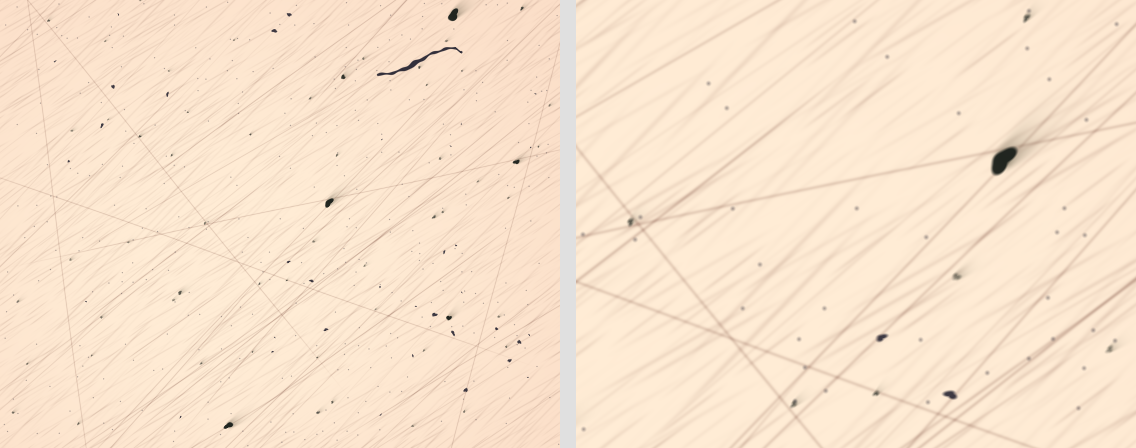
Left: the whole. Right: its middle third, enlarged.
Write a WebGL 1 fragment shader that draws this texture.

```glsl
precision highp float;
uniform vec2 u_resolution;

#define GRAIN_ANGLE 0.68
#define ANGLE_SPREAD 0.36
#define SCRATCH_WIDTH 0.0014
#define SCRATCH_STRENGTH 0.42
#define DASH_STRENGTH 0.22
#define EDGE 0.0016
#define SCRATCHES 54
#define PITS 58
#define SPECKS 36

const vec3 GLOW = vec3(1.0, 0.925, 0.835);
const vec3 RIM = vec3(0.985, 0.872, 0.785);
const vec3 SCRATCH_BROWN = vec3(0.70, 0.56, 0.49);
const vec3 PIT_DARK = vec3(0.11, 0.13, 0.11);
const vec3 TAIL_GREY = vec3(0.48, 0.44, 0.36);
const vec3 SPECK_NAVY = vec3(0.16, 0.15, 0.20);

float hash(float n) { return fract(sin(n * 12.99) * 4375.85); }
vec2 hash2(float n) { return vec2(hash(n), hash(n + 57.3)); }

// Coordinates along and across a direction
vec2 alongAcross(vec2 v, float angle) {
  vec2 dir = vec2(cos(angle), sin(angle));
  return vec2(dot(v, dir), dot(v, vec2(-dir.y, dir.x)));
}

float fill(float d) { return 1.0 - smoothstep(-EDGE, EDGE, d); }

// Thin line with fading ends
float scratch(vec2 v, float angle, float halfLength, float width) {
  vec2 q = alongAcross(v, angle);
  q.y += 0.0015 * sin(q.x * 7.0);
  float ends = 1.0 - smoothstep(0.6, 1.0, abs(q.x) / halfLength);
  return ends * exp(-q.y * q.y / (width * width));
}

// One short polishing mark per stretched cell
float dashes(vec2 p, float angle, vec2 density) {
  vec2 q = alongAcross(p, angle) * density;
  q.x += 3.0 * hash(floor(q.y));
  vec2 f = fract(q);
  vec2 rnd = hash2(dot(floor(q), vec2(12.7, 31.1)));
  float offset = (f.y - mix(0.3, 0.7, rnd.y)) * 6.0;
  float ends = 1.0 - smoothstep(0.3, 1.0, abs(f.x * 2.0 - 1.0));
  return exp(-offset * offset) * ends * rnd.x * rnd.x * rnd.x;
}

// Sparse pepper, one dot per cell
float pepper(vec2 p) {
  vec2 q = p * 42.0;
  float seed = dot(floor(q), vec2(7.3, 19.7));
  vec2 v = (fract(q) - mix(vec2(0.2), vec2(0.8), hash2(seed))) / 42.0;
  return fill(length(v) - 0.0012) * step(0.84, hash(seed + 3.1));
}

// Rough blob, lobed by layered sines
float blob(vec2 v, float radius, float seed) {
  float a = atan(v.y, v.x);
  float lobes = 0.22 * sin(2.0 * a + seed) + 0.15 * sin(3.0 * a + seed * 2.3);
  return fill(length(v) - radius * (1.0 + lobes));
}

// Winding dark fibre
float fibre(vec2 p) {
  vec2 q = alongAcross(p - vec2(0.844, 0.833), 0.325);
  float t = clamp(q.x / 0.192, 0.0, 1.0);
  float bend = -0.007 * sin(6.28 * t) + 0.0012 * sin(31.0 * t);
  bend -= 0.011 * smoothstep(0.95, 1.0, t);
  float bulge = exp(-pow((t - 0.42) * 9.0, 2.0));
  float thickness = 0.0026 + 0.003 * bulge + 0.0007 * sin(47.0 * t);
  return fill(length(vec2(q.x - t * 0.192, q.y - bend)) - thickness);
}

void main() {
  vec2 p = gl_FragCoord.xy / u_resolution.y;
  float aspect = u_resolution.x / u_resolution.y;

  // Uneven lamp light
  float falloff = length((p - vec2(0.52, 0.40)) * vec2(0.9, 1.0));
  vec3 color = mix(GLOW, RIM, smoothstep(0.12, 0.92, falloff));

  // Fine polishing marks
  float marks = dashes(p, GRAIN_ANGLE - 0.16, vec2(6.0, 95.0));
  marks += dashes(p + 3.7, GRAIN_ANGLE + 0.12, vec2(4.0, 80.0));
  marks += dashes(p + 8.1, GRAIN_ANGLE - 0.04, vec2(13.0, 110.0));
  float wear = DASH_STRENGTH * marks;

  // Long scratches along the grain
  for (int i = 0; i < SCRATCHES; i++) {
    float n = float(i) + 1.0;
    vec2 center = hash2(n * 1.7) * vec2(aspect, 1.0);
    vec2 rnd = hash2(n * 2.9 + 11.0);
    float angle = GRAIN_ANGLE + ANGLE_SPREAD * (rnd.x - 0.5);
    float strength = SCRATCH_STRENGTH * mix(0.2, 1.0, rnd.y * rnd.y);
    wear += strength * scratch(p - center, angle, mix(0.15, 0.75, hash(n + 80.0)), SCRATCH_WIDTH);
  }

  // Few scratches crossing the grain
  for (int i = 0; i < 6; i++) {
    float n = float(i);
    vec2 center = vec2(0.12 + 0.2 * n, 0.55 + 0.15 * sin(n * 2.1));
    wear += 0.3 * scratch(p - center, 1.7 + 0.55 * n, 0.75, SCRATCH_WIDTH);
  }
  color = mix(color, SCRATCH_BROWN, min(wear, 0.75));

  // Pits with comet tails, the first ones largest
  for (int i = 0; i < PITS; i++) {
    float n = float(i);
    vec2 rnd = hash2(n + 5.0);
    vec2 spot = fract(vec2(0.55, 0.9) + n * vec2(0.7549, 0.5698) + 0.12 * rnd);
    spot.x = pow(spot.x, mix(0.45, 1.0, min(n / 20.0, 1.0)));
    float big = exp(-n * 0.25);
    float radius = 0.0022 + 0.0015 * rnd.x + 0.009 * big;
    vec2 q = alongAcross(p - spot * vec2(aspect, 1.0), GRAIN_ANGLE + 0.3 * (rnd.y - 0.5));
    float reach = max(q.x, 0.0) / radius;
    float spread = abs(q.y) / (radius * (1.0 + 0.2 * reach));
    float tail = exp(-0.55 * reach) * (1.0 - smoothstep(0.4, 1.1, spread));
    tail *= smoothstep(-0.8, 0.3, q.x / radius);
    color = mix(color, TAIL_GREY, tail * mix(0.45, 0.8, big));
    float core = blob(q * vec2(0.75, 1.1), radius * mix(0.6, 0.85, big), n);
    color = mix(color, PIT_DARK, core * min(0.3 + 0.35 * rnd.y + 1.2 * big, 0.97));
  }

  // Loose specks
  color = mix(color, SPECK_NAVY, 0.4 * pepper(p));
  for (int i = 0; i < SPECKS; i++) {
    float n = float(i) + 100.0;
    vec2 spot = hash2(n * 1.3);
    spot.x = pow(spot.x, 0.7) * aspect;
    float size = hash(n + 9.0);
    float radius = 0.0012 + 0.0036 * size * size * size;
    vec2 v = alongAcross(p - spot, n) * vec2(0.75, 1.2);
    color = mix(color, SPECK_NAVY, 0.9 * blob(v, radius, n));
  }
  color = mix(color, SPECK_NAVY, 0.95 * fibre(p));

  gl_FragColor = vec4(color, 1.0);
}
```
